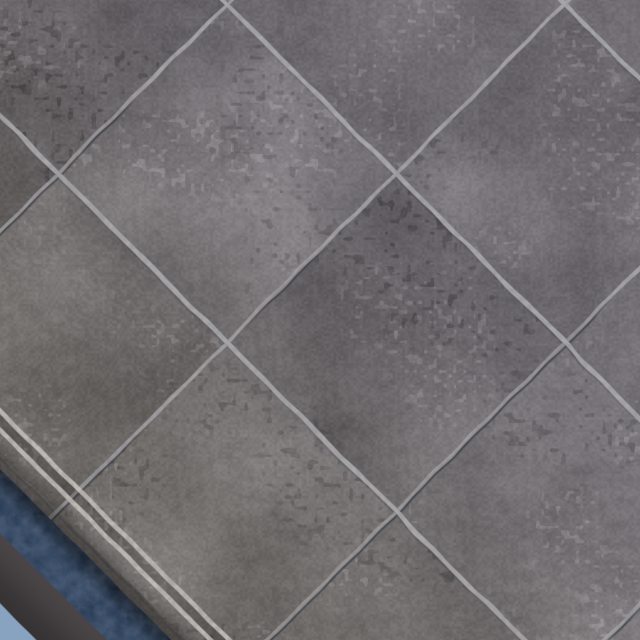
Give the GLSL for this texture, as a WebGL 2 fragment shader.

```glsl
#version 300 es
precision highp float;

uniform vec2 u_resolution;
out vec4 fragColor;

// Tile grid, in canvas units
const vec2 GRID_ANCHOR = vec2(0.354, 0.465);
const float TILE_SIZE = 0.3735;
const vec2 GROUT_HALF_WIDTH = vec2(0.0030, 0.0036);
const float GROUT_WOBBLE = 0.0045;

// Border, as diagonal distances from the lower left corner
const float TRIM_OUTER = 0.232;
const float TRIM_INNER = 0.253;
const float TRIM_HALF_WIDTH = 0.0036;
const float FLOOR_EDGE = 0.189;
const float BAR_TOP = 0.118;
const float BAR_BOTTOM = 0.040;

// Surface variation
const float TILE_VARIATION = 0.045;
const float CLOUD_STRENGTH = 0.20;
const float GRAIN_STRENGTH = 0.055;

const vec3 COOL_STONE = vec3(0.463, 0.450, 0.467);
const vec3 WARM_STONE = vec3(0.440, 0.424, 0.412);
const vec3 GROUT = vec3(0.635, 0.635, 0.645);
const vec3 SHADOW = vec3(0.22, 0.22, 0.24);
const vec3 TRIM = vec3(0.74, 0.72, 0.70);
const vec3 CARPET = vec3(0.23, 0.30, 0.40);
const vec3 BAR = vec3(0.25, 0.235, 0.24);
const vec3 CORNER = vec3(0.53, 0.64, 0.75);

float hash(vec2 p) {
    return fract(sin(dot(p, vec2(127.1, 311.7))) * 43758.5453);
}

float noise(vec2 p) {
    vec2 i = floor(p), f = fract(p);
    f = f * f * (3.0 - 2.0 * f);
    return mix(mix(hash(i), hash(i + vec2(1, 0)), f.x),
               mix(hash(i + vec2(0, 1)), hash(i + vec2(1, 1)), f.x), f.y);
}

float fbm(vec2 p) {
    float sum = 0.0, amplitude = 0.5;
    for (int i = 0; i < 5; i++) {
        sum += amplitude * noise(p);
        p = mat2(1.6, 1.2, -1.2, 1.6) * p + 17.3;
        amplitude *= 0.5;
    }
    return sum / 0.96875;
}

float strip(float d, float halfWidth, float soft) {
    return 1.0 - smoothstep(halfWidth - soft, halfWidth + soft, abs(d));
}

// Cloudy stone with its own tone and pattern in each tile
vec3 stone(vec2 uv, vec2 cell) {
    vec2 p = uv + 9.0 * vec2(hash(cell + 3.1), hash(cell + 7.7));
    float warmth = smoothstep(1.25, 0.35, uv.x + uv.y);
    vec3 color = mix(COOL_STONE, WARM_STONE, warmth);
    float tone = (hash(cell) - 0.5) * TILE_VARIATION;
    tone += (fbm(p * 6.0) - 0.5) * CLOUD_STRENGTH;
    tone += (fbm(p * 60.0) - 0.5) * GRAIN_STRENGTH;
    tone += (noise(uv * 260.0) - 0.5) * GRAIN_STRENGTH;
    tone -= 0.06 * smoothstep(0.55, 0.0, length(uv - vec2(0.08, 1.0)));
    // Clustered pits and pale flecks
    float pits = smoothstep(0.66, 0.85, noise(p * 110.0));
    float flecks = smoothstep(0.66, 0.85, noise(p * 130.0 + 40.0));
    tone -= 0.07 * pits * smoothstep(0.55, 0.75, noise(p * 7.0));
    tone += 0.07 * flecks * smoothstep(0.50, 0.75, noise(p * 8.0 + 20.0));
    return color + tone;
}

void main() {
    vec2 uv = gl_FragCoord.xy / u_resolution;
    float soft = max(0.0012, 1.0 / min(u_resolution.x, u_resolution.y));

    // Diagonal grid with slightly uneven joints
    vec2 rel = uv - GRID_ANCHOR;
    vec2 q = vec2(rel.x - rel.y, rel.x + rel.y) * 0.70711;
    vec2 wobble = vec2(noise(vec2(q.y * 24.0, 2.5)), noise(vec2(q.x * 24.0, 8.5))) - 0.5;
    vec2 grid = (q + wobble * GROUT_WOBBLE) / TILE_SIZE;
    vec2 joint = (fract(grid + 0.5) - 0.5) * TILE_SIZE;
    vec3 color = stone(uv, floor(grid));

    // Joint shadows, then grout of varying width
    float worn = noise(uv * 9.0 + 5.0);
    float shade = strip(joint.x - 0.0035, 0.0022, soft * 1.5) * smoothstep(0.35, 0.75, worn);
    shade = max(shade, 0.5 * strip(joint.y + 0.0042, 0.002, soft * 1.5) * worn);
    color = mix(color, SHADOW, 0.8 * shade);
    vec2 halfWidth = GROUT_HALF_WIDTH * (0.8 + 0.4 * noise(uv * 40.0));
    float across = strip(joint.x, halfWidth.x, soft) * mix(1.0, 0.65, worn);
    // The joint parallel to the border is hidden beneath the trim
    float diagonal = (uv.x + uv.y) * 0.70711;
    float along = strip(joint.y, halfWidth.y, soft) * step(TRIM_INNER, diagonal);
    color = mix(color, GROUT + (noise(uv * 150.0) - 0.5) * 0.06, max(across, along));

    // Double trim with a darkening lip
    float d = diagonal + (noise(uv * 30.0) - 0.5) * 0.002;
    color *= mix(1.0, 0.82, strip(d - 0.5 * (TRIM_INNER + TRIM_OUTER), 0.011, soft * 2.0));
    color *= mix(0.65, 1.0, smoothstep(FLOOR_EDGE, TRIM_OUTER, d));
    float trim = max(strip(d - TRIM_INNER, TRIM_HALF_WIDTH, soft),
                     strip(d - TRIM_OUTER, TRIM_HALF_WIDTH, soft));
    color = mix(color, TRIM + (noise(uv * 170.0) - 0.5) * 0.10, trim * 0.92);

    // Carpet, bar and pale corner beyond the floor
    float depth = smoothstep(FLOOR_EDGE, FLOOR_EDGE - 0.035, d);
    vec3 carpet = CARPET * mix(0.55, 1.0, depth) + (fbm(uv * 70.0) - 0.5) * 0.16;
    color = mix(carpet, color, smoothstep(-soft, soft, d - FLOOR_EDGE));
    vec3 bar = BAR * mix(0.85, 1.15, smoothstep(BAR_BOTTOM, BAR_TOP, d));
    color = mix(bar, color, smoothstep(-soft, soft, d - BAR_TOP));
    color = mix(CORNER, color, smoothstep(-soft, soft, d - BAR_BOTTOM));
    fragColor = vec4(color, 1.0);
}
```
